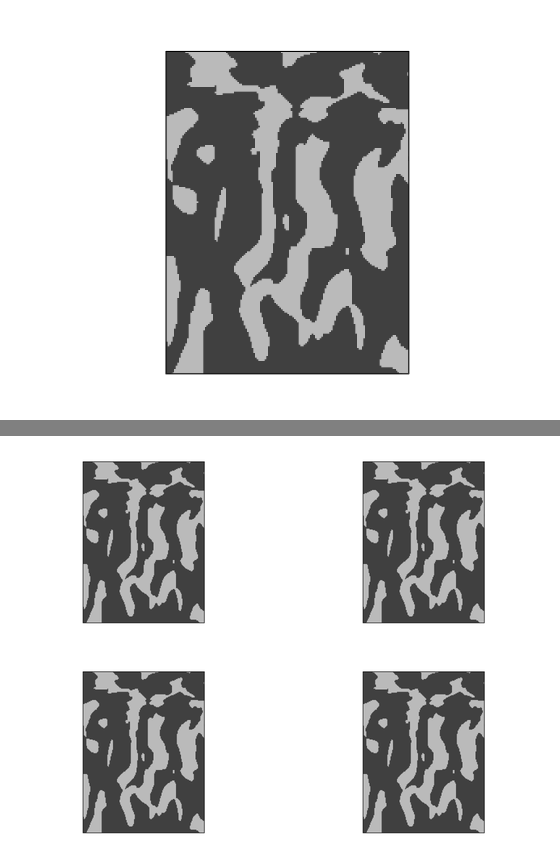
Top, the tile; bottom, the same tile 2 across and 2 down.
This texture is drawn by a Shadertoy shader. Its source:

```glsl
// A framed panel of blocky two-tone grains, flat at the top and upright below, on white.

const vec3 PAPER = vec3(1.0);
const vec3 DARK_GREY = vec3(0.25);
const vec3 LIGHT_GREY = vec3(0.73);
const vec3 FRAME_COLOR = vec3(0.0);

const vec2 PANEL_LOW = vec2(0.2965, 0.1100);   // corners, as shares of the canvas
const vec2 PANEL_HIGH = vec2(0.7300, 0.8775);
const float FRAME_WIDTH = 0.0026;              // share of the canvas height

const vec2 BLOCKS = vec2(150.0, 200.0);        // blocks across and up the panel
const vec2 UPRIGHT_SCALE = vec2(8.0, 5.2);     // noise cells across and up the panel
const vec2 FLAT_SCALE = vec2(5.2, 11.5);
const float TURN_START = 0.62;                 // heights where upright turns to flat
const float TURN_END = 0.92;
const float BEND = 0.45;                       // sway of the grains, in noise cells
const float ROUGHNESS = 0.28;                  // strength of the fine detail
const float LIGHT_LEVEL = 0.105;               // a higher level leaves less light grey
const int SAMPLES = 3;                         // per pixel side
const float HALF_PI = 1.5707963;

// Random unit gradient for a lattice point
vec2 gradientAt(vec2 lattice) {
    uvec2 h = uvec2(ivec2(lattice) + 4096);
    uint n = h.x * 73856093u ^ h.y * 19349663u;
    n = (n ^ (n >> 15)) * 2246822519u;
    n = (n ^ (n >> 13)) * 3266489917u;
    n ^= n >> 16;
    float angle = float(n & 65535u) / 65536.0 * 4.0 * HALF_PI;
    return vec2(cos(angle), sin(angle));
}

float gradientNoise(vec2 p) {
    vec2 i = floor(p);
    vec2 f = p - i;
    vec2 w = f * f * f * (f * (f * 6.0 - 15.0) + 10.0);
    vec2 e = vec2(1.0, 0.0);
    float a = dot(gradientAt(i), f);
    float b = dot(gradientAt(i + e.xy), f - e.xy);
    float c = dot(gradientAt(i + e.yx), f - e.yx);
    float d = dot(gradientAt(i + e.xx), f - e.xx);
    return mix(mix(a, b, w.x), mix(c, d, w.x), w.y);
}

// Swaying noise with one rough octave
float grainField(vec2 p) {
    p.x += BEND * gradientNoise(p * 0.6 + 31.7) * 2.0;
    p.y += BEND * gradientNoise(p * 0.7 + 57.3);
    return gradientNoise(p) + ROUGHNESS * gradientNoise(p * 2.3 + 83.1);
}

// 1 in a light block, 0 in a dark one
float lightBlock(vec2 panelPos) {
    vec2 q = (floor(panelPos * BLOCKS) + 0.5) / BLOCKS;
    float turn = smoothstep(TURN_START, TURN_END, q.y) * HALF_PI;
    float upright = grainField(q * UPRIGHT_SCALE + 11.4);
    float flatGrain = grainField(q * FLAT_SCALE + 140.6);
    return step(LIGHT_LEVEL, upright * cos(turn) + flatGrain * sin(turn));
}

// Signed distance to the panel border, in canvas heights
float panelDistance(vec2 uv) {
    vec2 aspect = vec2(iResolution.x / iResolution.y, 1.0);
    vec2 center = 0.5 * (PANEL_LOW + PANEL_HIGH);
    vec2 halfSize = 0.5 * (PANEL_HIGH - PANEL_LOW);
    vec2 d = (abs(uv - center) - halfSize) * aspect;
    return length(max(d, 0.0)) + min(max(d.x, d.y), 0.0);
}

void mainImage(out vec4 fragColor, in vec2 fragCoord) {
    float pixel = 1.0 / iResolution.y;
    float border = panelDistance(fragCoord / iResolution.xy);
    vec3 color = PAPER;

    // Grains, averaged over the pixel
    if (border < pixel) {
        float light = 0.0;
        for (int k = 0; k < SAMPLES * SAMPLES; k++) {
            vec2 offset = (vec2(k % SAMPLES, k / SAMPLES) + 0.5) / float(SAMPLES) - 0.5;
            vec2 uv = (fragCoord + offset) / iResolution.xy;
            light += lightBlock((uv - PANEL_LOW) / (PANEL_HIGH - PANEL_LOW));
        }
        light /= float(SAMPLES * SAMPLES);
        vec3 grains = mix(DARK_GREY, LIGHT_GREY, light);
        color = mix(color, grains, clamp(0.5 - border / pixel, 0.0, 1.0));
    }

    // Thin frame; the plain margin outside it joins at every canvas edge
    float frame = clamp(0.5 + (0.5 * FRAME_WIDTH - abs(border)) / pixel, 0.0, 1.0);
    fragColor = vec4(mix(color, FRAME_COLOR, frame), 1.0);
}
```
